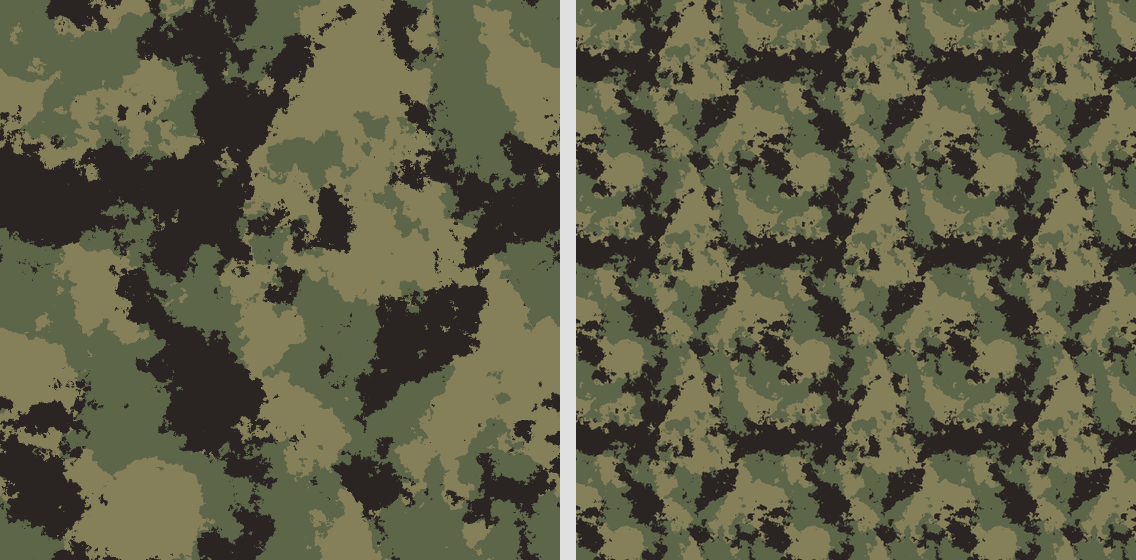
Left: one tile. Right: repeated 3 by 3.
Write a WebGL 1 fragment shader that draws this pattern.

```glsl
precision highp float;
// Woodland camouflage: ragged dark blotches over a two-tone ground of green and tan.
// Each layer thresholds a wrapping fractal gradient noise scaled to unit deviation,
// so the thresholds set the area shares. Edges are smoothed by supersampling.

uniform vec2 u_resolution;

const vec3 GREEN = vec3(0.368, 0.400, 0.290);
const vec3 TAN   = vec3(0.522, 0.502, 0.353);
const vec3 DARK  = vec3(0.165, 0.147, 0.133);

const vec2 TILE_ORIGIN = vec2(0.48, 0.285); // tile borders cross blotches squarely
const float BLOTCH_CELLS = 4.0;      // coarsest noise cells across the tile
const float GROUND_GAIN = 0.60;      // raggedness of the green and tan border
const float DARK_GAIN = 0.67;        // raggedness of the dark blotches
const float GROUND_LEVEL = -0.10;    // green above, tan below, in deviations
const float DARK_LEVEL = 0.49;       // dark above, in deviations
const float GRADIENT_SIGMA = 0.2157; // deviation of one gradient noise octave
const int OCTAVES = 8;
const int AA = 2;                    // samples per pixel side

float hash(vec2 p, float seed) {
  vec3 q = fract(p.xyx * vec3(0.1031, 0.1030, 0.0973) + seed * 0.137);
  q += dot(q, q.yzx + 33.33);
  return fract((q.x + q.y) * q.z);
}

// Wraps a lattice corner; the half keeps rounding away from whole numbers.
vec2 wrapCorner(vec2 corner, float period) {
  return floor(mod(corner + 0.5, period));
}

// Slope of a random unit gradient at a wrapping lattice corner.
float cornerSlope(vec2 corner, vec2 offset, float period, float seed) {
  float angle = 6.28319 * hash(wrapCorner(corner, period), seed);
  return dot(vec2(cos(angle), sin(angle)), offset);
}

float gradientNoise(vec2 p, float period, float seed) {
  vec2 cell = floor(p);
  vec2 f = p - cell;
  vec2 w = f * f * f * (f * (f * 6.0 - 15.0) + 10.0);
  vec2 e = vec2(1.0, 0.0);
  float bottom = mix(cornerSlope(cell, f, period, seed),
                     cornerSlope(cell + e.xy, f - e.xy, period, seed), w.x);
  float top = mix(cornerSlope(cell + e.yx, f - e.yx, period, seed),
                  cornerSlope(cell + e.xx, f - e.xx, period, seed), w.x);
  return mix(bottom, top, w.y);
}

// Layered noise with zero mean and unit deviation; a higher gain is more ragged.
float fractalNoise(vec2 uv, float baseCells, float gain, float seed) {
  float sum = 0.0;
  float variance = 0.0;
  float amplitude = 1.0;
  float cells = baseCells;
  for (int i = 0; i < OCTAVES; i++) {
    float octaveSeed = seed + 7.31 * float(i);
    vec2 shift = vec2(0.37, 0.71) * octaveSeed; // keeps octave lattices apart
    sum += amplitude * gradientNoise(uv * cells + shift, cells, octaveSeed);
    variance += amplitude * amplitude;
    amplitude *= gain;
    cells *= 2.0;
  }
  return sum / (GRADIENT_SIGMA * sqrt(variance));
}

vec3 camouflage(vec2 uv) {
  float ground = fractalNoise(uv, BLOTCH_CELLS, GROUND_GAIN, 3.0);
  float dark = fractalNoise(uv, BLOTCH_CELLS, DARK_GAIN, 11.0);
  vec3 color = mix(TAN, GREEN, step(GROUND_LEVEL, ground));
  return mix(color, DARK, step(DARK_LEVEL, dark));
}

void main() {
  vec3 total = vec3(0.0);
  for (int j = 0; j < AA; j++) {
    for (int i = 0; i < AA; i++) {
      vec2 jitter = (vec2(float(i), float(j)) + 0.5) / float(AA) - 0.5;
      vec2 uv = (gl_FragCoord.xy + jitter) / u_resolution;
      total += camouflage(uv + TILE_ORIGIN);
    }
  }
  gl_FragColor = vec4(total / float(AA * AA), 1.0);
}
```
